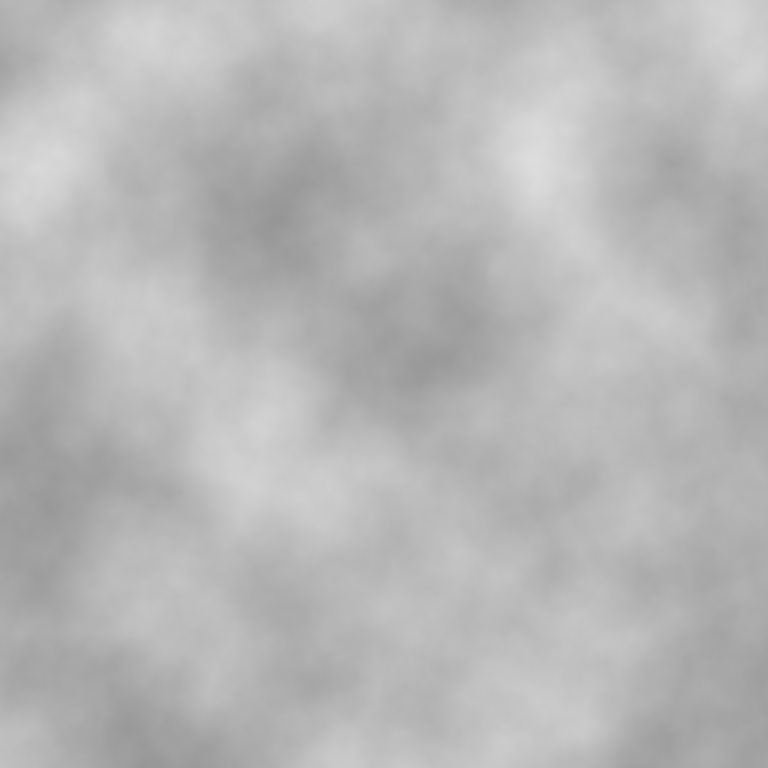
This texture is drawn by a WebGL 2 fragment shader. Its source:

```glsl
#version 300 es
precision highp float;

uniform vec2 u_resolution;
out vec4 fragColor;

const float CLOUD_SCALE = 3.1;
const float MEAN_GREY = 0.712;
const float CONTRAST = 0.222;
const float OCTAVE_GAIN = 0.47;
const int OCTAVES = 6;

// Integer hash giving a unit gradient per lattice point
vec2 latticeGradient(ivec2 cell, int seed) {
    uint h = uint(cell.x) * 73856093u ^ uint(cell.y) * 19349663u ^ uint(seed) * 83492791u;
    h = (h ^ (h >> 16)) * 73244475u;
    h = (h ^ (h >> 16)) * 73244475u;
    h ^= h >> 16;
    float angle = 6.28319 * float(h & 65535u) / 65536.0;
    return vec2(cos(angle), sin(angle));
}

float cornerValue(ivec2 cell, ivec2 corner, vec2 local, int seed) {
    return dot(latticeGradient(cell + corner, seed), local - vec2(corner));
}

float gradientNoise(vec2 p, int seed) {
    ivec2 cell = ivec2(floor(p));
    vec2 local = fract(p);
    vec2 fade = local * local * local * (local * (local * 6.0 - 15.0) + 10.0);
    float bottom = mix(cornerValue(cell, ivec2(0, 0), local, seed),
                       cornerValue(cell, ivec2(1, 0), local, seed), fade.x);
    float top = mix(cornerValue(cell, ivec2(0, 1), local, seed),
                    cornerValue(cell, ivec2(1, 1), local, seed), fade.x);
    return mix(bottom, top, fade.y);
}

// Octaves are turned and shifted so their lattices do not line up
float cloudNoise(vec2 p, int octaves, float gain) {
    const mat2 turn = mat2(0.8, 0.6, -0.6, 0.8);
    float sum = 0.0;
    float amplitude = 1.0;
    for (int i = 0; i < octaves; i++) {
        sum += amplitude * gradientNoise(p, i + 1);
        p = turn * p * 2.0 + vec2(17.3, 9.7);
        amplitude *= gain;
    }
    return sum;
}

void main() {
    vec2 uv = gl_FragCoord.xy / u_resolution;
    float cloud = cloudNoise(uv * CLOUD_SCALE + vec2(5.37, 2.61), OCTAVES, OCTAVE_GAIN);
    float grey = clamp(MEAN_GREY + CONTRAST * cloud, 0.0, 1.0);
    fragColor = vec4(vec3(grey), 1.0);
}
```
